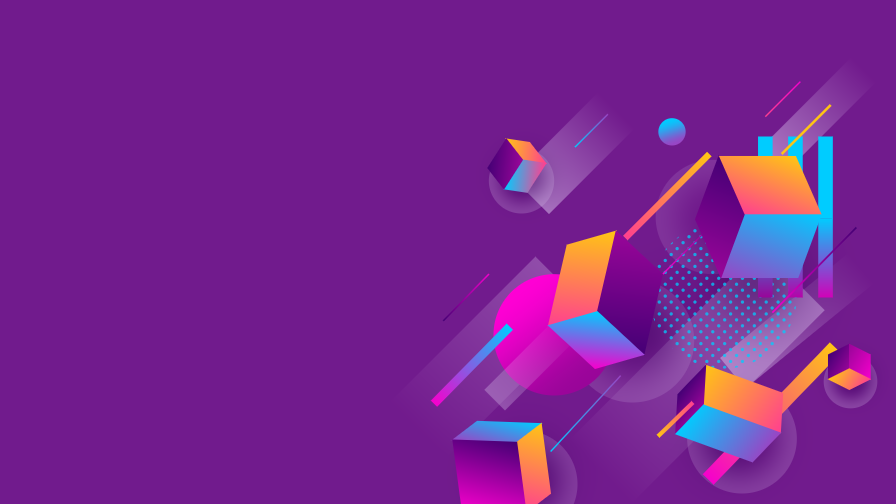
Write a WebGL 2 fragment shader that draws this background.

```glsl
#version 300 es
precision highp float;
// Floating gradient cubes, diagonal glass bands and neon strokes on purple.
uniform vec2 u_resolution;
out vec4 outColor;

const float GRID_HEIGHT = 432.0;   // canvas height in design units
const vec3 BACKDROP = vec3(0.445, 0.106, 0.553);
const vec3 SHADOW = vec3(0.22, 0.0, 0.36);
const vec3 WHITE = vec3(0.93, 0.88, 1.0);
const vec3 YELLOW = vec3(1.0, 0.77, 0.08);
const vec3 PINK = vec3(1.0, 0.25, 0.56);
const vec3 CYAN = vec3(0.0, 0.8, 1.0);
const vec3 MAGENTA = vec3(0.96, 0.0, 0.8);
const vec3 PLUM = vec3(0.6, 0.02, 0.6);
const vec3 DEEP = vec3(0.27, 0.0, 0.46);
const vec3 VIOLET = vec3(0.6, 0.27, 0.77);
const float DOT_SPACING = 7.2;
const float DOT_RADIUS = 1.4;

vec2 p;        // current point in design units
float pixel;   // size of one pixel in design units
vec3 color;    // layers blended so far

float cover(float d) { return clamp(0.5 - d / pixel, 0.0, 1.0); }
float cross2(vec2 a, vec2 b) { return a.x * b.y - a.y * b.x; }
void paint(vec3 c, float alpha) { color = mix(color, c, clamp(alpha, 0.0, 1.0)); }

// Straight bar from a to b whose colour and opacity change along its length.
void bar(vec2 a, vec2 b, float width, vec3 c0, vec3 c1, float alpha0, float alpha1) {
    float len = length(b - a);
    vec2 dir = (b - a) / len;
    float along = dot(p - a, dir);
    float d = max(abs(cross2(dir, p - a)) - 0.5 * width, abs(along - 0.5 * len) - 0.5 * len);
    float t = clamp(along / len, 0.0, 1.0);
    paint(mix(c0, c1, t), mix(alpha0, alpha1, t) * cover(d));
}
void stroke(vec2 a, vec2 b, float width, vec3 c0, vec3 c1) { bar(a, b, width, c0, c1, 1.0, 1.0); }
void band(vec2 a, vec2 b, float width, float alpha0, float alpha1) {
    bar(a, b, width, WHITE, WHITE, alpha0, alpha1);
}

// Disc with a linear gradient along dir, from c0 to c1.
void disc(vec2 center, float radius, vec2 dir, vec3 c0, vec3 c1) {
    vec2 q = (p - center) / radius;
    paint(mix(c0, c1, smoothstep(-1.0, 1.0, dot(q, dir))), cover((length(q) - 1.0) * radius));
}
// Glassy disc, brighter towards its rim.
void halo(vec2 center, float radius, float alpha) {
    float d = length(p - center);
    paint(WHITE, alpha * smoothstep(0.2, 1.0, d / radius) * cover(d - radius));
}
// Soft dark spot that fades outwards.
void shade(vec2 center, float radius, float alpha) {
    vec2 q = (p - center) / radius;
    paint(SHADOW, alpha * exp(-dot(q, q)));
}

// Parallelogram spanned by a and b, shaded from low to high along dir.
void face(vec2 corner, vec2 a, vec2 b, vec2 dir, vec3 low, vec3 high) {
    vec2 q = p - corner;
    float area = cross2(a, b);
    vec2 uv = vec2(cross2(q, b), cross2(a, q)) / area;
    vec2 edge = (abs(uv - 0.5) - 0.5) * abs(area) / vec2(length(b), length(a));
    float da = dot(a, dir), db = dot(b, dir);
    float start = min(da, 0.0) + min(db, 0.0);
    float t = (dot(q, dir) - start) / (abs(da) + abs(db));
    paint(mix(low, high, clamp(t, 0.0, 1.0)), cover(max(edge.x, edge.y) - 0.3));
}
// Three faces that share the near corner: (a,b), (b,c) and (c,a).
void cube(vec2 corner, vec2 a, vec2 b, vec2 c, vec2 dir,
          vec3 ab0, vec3 ab1, vec3 bc0, vec3 bc1, vec3 ca0, vec3 ca1) {
    face(corner, a, b, dir, ab0, ab1);
    face(corner, b, c, dir, bc0, bc1);
    face(corner, c, a, dir, ca0, ca1);
}

void main() {
    pixel = GRID_HEIGHT / u_resolution.y;
    p = gl_FragCoord.xy * pixel;
    color = BACKDROP;
    // Glass bands
    band(vec2(455, 264), vec2(528, 337), 44.0, 0.45, 0.0);
    band(vec2(483, 188), vec2(359, 64), 68.0, 0.25, 0.0);
    band(vec2(664, 296), vec2(740, 372), 30.0, 0.45, 0.0);
    band(vec2(515, 28), vec2(680, 193), 76.0, 0.0, 0.38);
    band(vec2(628, 112), vec2(738, 202), 34.0, 0.42, 0.0);
    // Halos
    halo(vec2(447, 277), 28.0, 0.2);
    halo(vec2(729, 105), 23.0, 0.22);
    halo(vec2(636, 56), 47.0, 0.18);
    halo(vec2(449, 17), 46.0, 0.18);
    halo(vec2(611, 246), 49.0, 0.12);
    halo(vec2(542, 140), 53.0, 0.14);
    // Soft shadows
    shade(vec2(648, 192), 44.0, 0.55);
    shade(vec2(552, 150), 36.0, 0.4);
    shade(vec2(630, 58), 34.0, 0.5);
    shade(vec2(449, 281), 21.0, 0.5);
    shade(vec2(731, 108), 17.0, 0.5);
    shade(vec2(450, 25), 34.0, 0.5);
    // Round patch of dots on a diagonal lattice
    vec2 lattice = vec2(p.x + p.y, p.y - p.x) * 0.7071 / DOT_SPACING;
    float dotDistance = length(fract(lattice) - 0.5) * DOT_SPACING - DOT_RADIUS;
    paint(CYAN, 0.75 * cover(dotDistance) * cover(length(p - vec2(620, 179)) - 63.0));
    // Upright bars
    for (int i = 0; i < 3; i++) {
        float x = 656.0 + 25.8 * float(i);
        stroke(vec2(x, 315), vec2(x, 245), 12.5, CYAN, CYAN);
        stroke(vec2(x, 245), vec2(x, 177), 12.5, CYAN, mix(PLUM, MAGENTA, 0.3 * float(i)));
    }
    // Discs
    disc(vec2(475, 145), 52.0, vec2(0.6, -0.8), MAGENTA * 1.04, PLUM);
    disc(vec2(576, 319), 11.7, vec2(0.3, -0.95), CYAN, VIOLET);
    band(vec2(424, 89), vec2(488, 153), 25.0, 0.28, 0.0);
    // Broad strokes
    stroke(vec2(536, 228), vec2(608, 300), 5.5, PINK, YELLOW);
    stroke(vec2(372, 86), vec2(437, 152), 7.5, MAGENTA, CYAN);
    stroke(vec2(607, 21), vec2(716, 134), 13.0, MAGENTA, YELLOW);
    // Hairlines
    stroke(vec2(380, 157), vec2(419, 197), 1.3, DEEP, MAGENTA);
    stroke(vec2(493, 306), vec2(521, 334), 1.2, CYAN, VIOLET);
    stroke(vec2(656, 332), vec2(686, 362), 1.2, PINK, MAGENTA);
    stroke(vec2(670, 300), vec2(712, 342), 2.2, YELLOW, YELLOW);
    stroke(vec2(662, 164), vec2(734, 237), 1.5, MAGENTA, DEEP);
    stroke(vec2(472, 45), vec2(532, 110), 1.2, CYAN, VIOLET);
    stroke(vec2(568, 197), vec2(602, 231), 1.2, MAGENTA, PLUM);
    // Cubes
    cube(vec2(638, 248), vec2(-22, 50), vec2(66, 0), vec2(-20, -54), vec2(0.35, 0.94),
         PINK, YELLOW, VIOLET, CYAN, PLUM, DEEP);
    cube(vec2(512, 165), vec2(-42, -12), vec2(16, 69), vec2(40, -37), vec2(0.1, 1.0),
         PINK, YELLOW, DEEP, PLUM, MAGENTA, CYAN);
    cube(vec2(603, 85), vec2(66, -24), vec2(2, 34), vec2(-24, -25), vec2(-0.8, 0.6),
         PINK, YELLOW, PLUM, DEEP, VIOLET, CYAN);
    cube(vec2(443, 53), vec2(-55, 2), vec2(21, 16), vec2(8, -60), vec2(0.25, 0.97),
         VIOLET, CYAN, PINK, YELLOW, MAGENTA, DEEP);
    cube(vec2(448, 295), vec2(-14, 18), vec2(20, -3), vec2(-16, -25), vec2(-0.9, 0.1),
         PINK, YELLOW, PINK, CYAN, PLUM, DEEP);
    cube(vec2(728, 116), vec2(-18, -9), vec2(0, 21), vec2(18, -9), vec2(-0.8, 0.5),
         PLUM, DEEP, MAGENTA, PLUM, PINK, YELLOW);
    // Stroke in front of the lower cube
    stroke(vec2(564, 58), vec2(594, 87), 3.6, YELLOW, PINK);
    outColor = vec4(color, 1.0);
}
```
